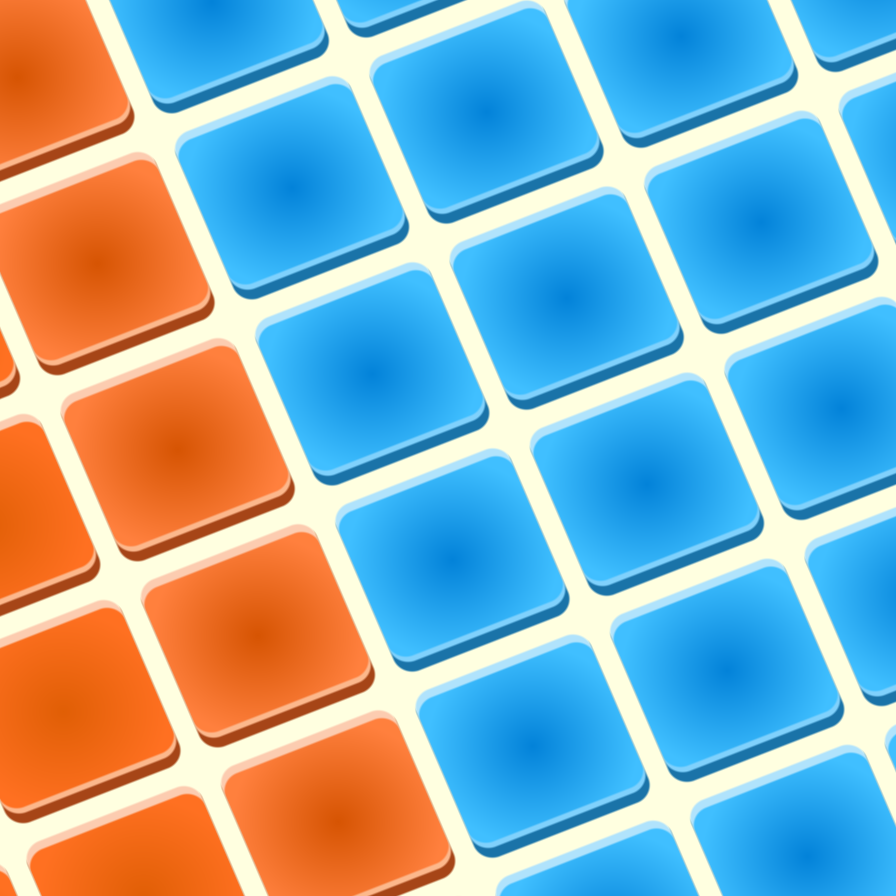
A three.js fragment shader for this pattern:

```glsl
// Slanted grid of bevelled rounded tiles, orange columns beside blue ones, on cream grout.
#define ACROSS vec2(0.2171, 0.0846)   // step from one column to the next
#define UPWARD vec2(-0.0895, 0.2077)  // step from one row to the next
#define ANCHOR vec2(0.505, 0.375)     // centre of the first blue tile
#define HALF_SIZE vec2(0.448)         // tile half size, in cells
#define CORNER 0.095                  // corner radius, in cells
#define TOP_LIGHT 0.042               // height of the upper highlight
#define SIDE_DARK 0.052               // height of the dark lower side
#define LIP_LIGHT 0.028               // height of the lip above the side
#define GLOW_RADIUS 0.50              // reach of the deep centre tone
#define SOFTNESS 0.007                // edge smoothing, in cells
#define GROUT vec3(1.0, 1.0, 0.88)

varying vec2 vUv;

float cross2(vec2 a, vec2 b) {
  return a.x * b.y - a.y * b.x;
}

// Canvas position expressed in column and row steps
vec2 toLattice(vec2 p) {
  return vec2(cross2(p, UPWARD), cross2(ACROSS, p)) / cross2(ACROSS, UPWARD);
}

float roundedBox(vec2 p) {
  vec2 d = abs(p) - HALF_SIZE + CORNER;
  return length(max(d, 0.0)) + min(max(d.x, d.y), 0.0) - CORNER;
}

// Smooth coverage of a tile outline moved vertically
float tileMask(vec2 p, float rise) {
  return 1.0 - smoothstep(-SOFTNESS, SOFTNESS, roundedBox(p - vec2(0.0, rise)));
}

void main() {
  vec2 lattice = toLattice(vUv - ANCHOR);
  vec2 cell = floor(lattice + 0.5);
  vec2 local = lattice - cell;

  // Column colours
  float isBlue = step(-0.5, cell.x);
  float isVivid = 1.0 - step(-1.5, cell.x);
  vec3 orangeDeep = mix(vec3(0.84, 0.33, 0.01), vec3(0.88, 0.37, 0.02), isVivid);
  vec3 orangeRim = mix(vec3(1.0, 0.50, 0.24), vec3(1.0, 0.44, 0.13), isVivid);
  vec3 deep = mix(orangeDeep, vec3(0.01, 0.51, 0.85), isBlue);
  vec3 rim = mix(orangeRim, vec3(0.25, 0.75, 1.0), isBlue);
  vec3 side = mix(vec3(0.65, 0.27, 0.09), vec3(0.10, 0.45, 0.66), isBlue);
  vec3 highlight = mix(vec3(0.99, 0.80, 0.69), vec3(0.69, 0.89, 0.99), isBlue);
  vec3 lip = mix(vec3(0.99, 0.72, 0.55), vec3(0.50, 0.82, 0.99), isBlue);

  // Face with a deep centre, framed by highlight, lip and side
  vec3 color = mix(deep, rim, clamp(length(local) / GLOW_RADIUS, 0.0, 1.0));
  color = mix(highlight, color, tileMask(local, -TOP_LIGHT));
  color = mix(lip, color, tileMask(local, SIDE_DARK + LIP_LIGHT));
  color = mix(side, color, tileMask(local, SIDE_DARK));
  color = mix(GROUT, color, tileMask(local, 0.0));

  gl_FragColor = vec4(color, 1.0);
}
```
